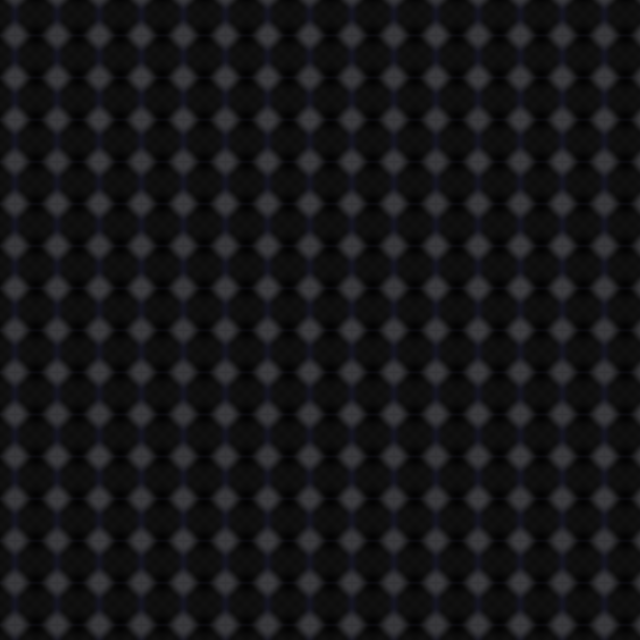
Reproduce this pattern procedurally as a Shadertoy shader.

```glsl
const float REPEATS = 15.2;
const float FIRST_CENTER = 0.356;

const vec3 GROUND = vec3(0.058, 0.058, 0.057);
const vec3 PIT = vec3(0.006, 0.006, 0.008);
const vec3 LINK = vec3(0.082, 0.082, 0.145);
const vec3 DOT = vec3(0.222, 0.222, 0.236);

float hash(vec2 p) {
    return fract(sin(dot(p, vec2(127.1, 311.7))) * 43758.5453);
}

// Soft band around zero with the given half width
float band(float x, float halfWidth) {
    float t = x / halfWidth;
    return exp(-t * t);
}

// Distance between round and diamond, for softly cornered dots
float roundedDiamond(vec2 p) {
    p = abs(p);
    return mix(length(p), p.x + p.y, 0.45);
}

// Faint mottling of the dark ground, periodic in the cell
float weave(vec2 p) {
    vec2 wave = cos(p * 6.2831853 * 3.0);
    return wave.x * wave.y;
}

vec3 studCell(vec2 p, float shade) {
    vec2 edge = 0.5 - abs(p);
    vec3 color = GROUND + 0.007 * weave(p);

    // Dark pits on both sides of each dot
    float pit = band(edge.x, 0.17) * band(abs(p.y) - 0.09, 0.15);
    color = mix(color, PIT, 0.9 * pit);

    // Bluish links, stronger down the columns than along the rows
    float column = band(p.x, 0.11) * (0.7 + 0.3 * band(edge.y, 0.25));
    float row = band(p.y, 0.035);
    color = mix(color, LINK, 0.85 * column);
    color = mix(color, LINK, 0.30 * row);

    // Blurred dot with a faint cross seam
    float dotMask = 1.0 - smoothstep(0.12, 0.43, roundedDiamond(p));
    float seam = max(band(p.y, 0.03), 0.6 * band(p.x, 0.03));
    vec3 dotColor = DOT * shade * (1.0 - 0.08 * seam);
    return mix(color, dotColor, dotMask);
}

void mainImage(out vec4 fragColor, in vec2 fragCoord) {
    vec2 uv = fragCoord / iResolution.xy;
    vec2 grid = uv * REPEATS - FIRST_CENTER + 0.5;
    vec2 cell = floor(grid);
    vec2 local = fract(grid) - 0.5;

    // Slight brightness variation between dots
    float shade = 1.0 + 0.05 * (hash(cell) - 0.5);
    fragColor = vec4(studCell(local, shade), 1.0);
}
```
